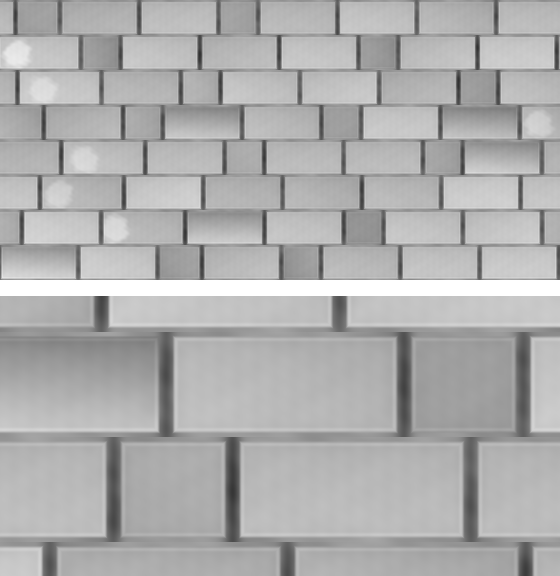
Top, the full canvas; bottom, a detail of the centre.
Write a Shadertoy shader that draws this texture.

```glsl
// Grey wall of smooth tiles: eight staggered courses of long tiles with a few
// short ones. Each course is a start offset plus the slots of its short tiles;
// shading comes from per-tile hashes, gradients and layered sines.

const float ROWS = 8.0;
const float PERIOD = 16.0;      // canvas width, in course heights
const float SLOT = 1.1333;      // width of a short tile with its joint
const float SLOTS = PERIOD / SLOT;
const float HALF_BED = 0.045;   // half thickness of horizontal joints
const float HALF_HEAD = 0.070;  // half thickness of vertical joints
const float TAU = 6.2831853;

// Per course, top to bottom: start offset, first and second short slot
const vec3 COURSES[8] = vec3[8](
    vec3(1.71, 4, 13), vec3(2.31, 0, 7), vec3(2.90, 2, 9), vec3(1.25, 2, 7),
    vec3(4.15, 2, 7), vec3(3.54, 14, 14), vec3(5.29, 4, 9), vec3(5.77, 2, 13));

float hash(vec2 p) {
    return fract(sin(dot(p, vec2(127.1, 311.7))) * 43758.5453);
}

// Smooth mottling in -1..1 that wraps across the canvas
float mottle(vec2 uv, float scale) {
    vec2 p = uv * TAU * scale;
    return 0.45 * sin(3.0 * p.x + 2.0 * sin(2.0 * p.y))
         + 0.35 * sin(7.0 * p.x - 5.0 * p.y + 1.7)
         + 0.20 * sin(13.0 * p.x + 11.0 * p.y + 0.6);
}

// First and last slot edge of the tile at slot position t, and 1 if short
vec3 tileSpan(float t, float shortA, float shortB) {
    float s = min(t, 13.99);
    float slot = floor(s);
    bool isShort = slot == shortA || slot == shortB;
    float passed = step(shortA + 1.0, s) + step(shortB + 1.0, s);
    float first = isShort ? slot : 2.0 * floor((s - passed) / 2.0) + passed;
    float last = first + (isShort ? 1.0 : 2.0);
    return vec3(first, last > 13.5 ? SLOTS : last, float(isShort));
}

// Tile face: q is 0..1 over the tile, measured from its top left
float tileShade(vec2 q, vec2 id, float isShort, vec2 uv) {
    float tone = hash(id) - 0.5;
    float slant = hash(id + 17.3) - 0.5;
    float steep = step(0.93, hash(id + 5.9)) * (1.0 - isShort);
    float shade = mix(0.748 + 0.11 * tone, 0.635 + 0.13 * tone, isShort);
    shade += (q.x - 0.5) * slant * mix(0.13, 0.20, isShort);
    shade += (q.y - 0.5) * mix(0.06, -0.05 * slant, isShort);
    shade += steep * (0.24 * (q.y - 0.5) - 0.05);
    return shade + 0.008 * mottle(uv, 5.0) + 0.004 * sin(TAU * 90.0 * uv.x);
}

// Pale cloudy patch on the left of a tile, fading to a darker right side
float glare(vec2 q, vec2 id, vec2 uv) {
    vec2 centre = vec2(0.16 + 0.16 * hash(id + 2.2), 0.55);
    float radius = 0.36 + 0.06 * mottle(uv, 4.0);
    float patchMask = 1.0 - smoothstep(radius - 0.12, radius + 0.08,
                                       length((q - centre) * vec2(2.2, 0.9)));
    return patchMask * (0.05 + 0.07 * hash(id + 8.4)) - 0.09 * (q.x - 0.35);
}

// Joint filler: darkest along the middle of the vertical joints
float jointShade(float ends, float joint, float row, float fy, vec2 uv) {
    float depth = 0.16 + 0.13 * hash(vec2(joint, row + 40.0));
    float core = exp(-pow(ends / 0.075, 2.0));
    float stain = exp(-ends * 3.5);
    float along = 0.75 + 0.35 * sin(fy * 3.14159);
    return 0.60 - depth * core * along - 0.07 * stain + 0.05 * mottle(uv, 3.0);
}

void mainImage(out vec4 fragColor, in vec2 fragCoord) {
    vec2 uv = fragCoord / iResolution.xy;
    float aa = max(ROWS / iResolution.y, 0.016);

    // Course and position along it
    float y = (1.0 - uv.y) * ROWS - 0.01;
    float row = mod(floor(y), ROWS);
    float fy = fract(y);
    vec3 course = COURSES[int(row)];
    float t = mod(uv.x * PERIOD - course.x, PERIOD) / SLOT;

    // Tile bounds and distance to its edges
    vec3 span = tileSpan(t, course.y, course.z);
    float left = (t - span.x) * SLOT;
    float right = (span.y - t) * SLOT;
    float ends = min(left, right);
    float edge = min(ends - HALF_HEAD, min(fy, 1.0 - fy) - HALF_BED);
    vec2 id = vec2(span.x, row);
    vec2 q = vec2(left / (left + right), fy);

    // Face, with clouding on the long closing tile of a course
    float face = tileShade(q, id, span.z, uv);
    if (span.y == SLOTS && span.z < 0.5) face += glare(q, id, uv);
    face -= 0.05 * exp(-max(edge, 0.0) * 14.0);
    face += 0.06 * exp(-pow((edge - 0.025) / 0.018, 2.0));

    // Joints
    float joint = left < right ? span.x : (span.y == SLOTS ? 0.0 : span.y);
    float filler = jointShade(ends, joint, row, fy, uv);

    float grey = mix(filler, face, smoothstep(-aa, aa, edge));
    fragColor = vec4(vec3(clamp(grey, 0.0, 1.0)), 1.0);
}
```
